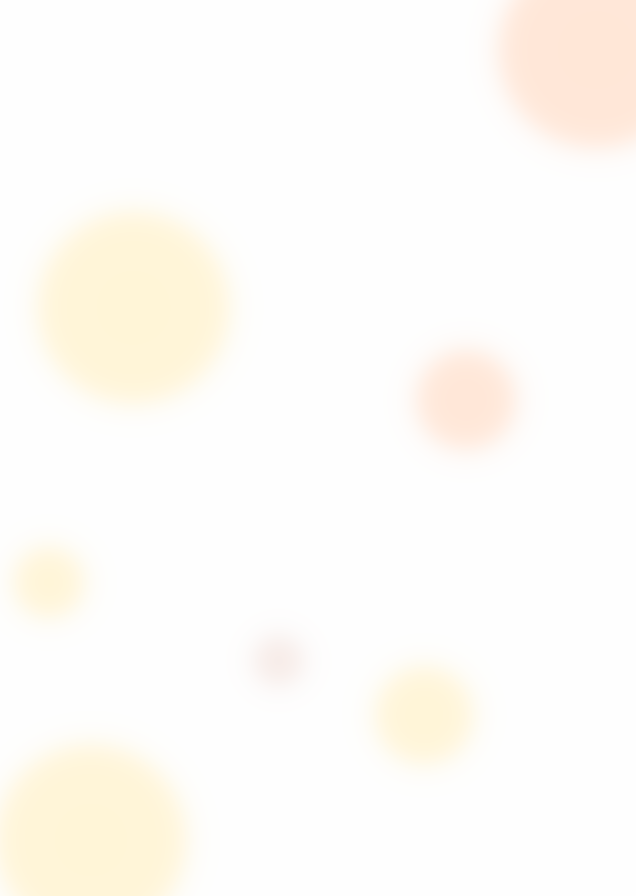
Write a Shadertoy shader that draws this background.

```glsl
const vec3 PAPER = vec3(0.996);
const vec3 CREAM = vec3(1.0, 0.96, 0.845);
const vec3 PEACH = vec3(1.0, 0.905, 0.845);
const vec3 ROSE = vec3(0.968, 0.925, 0.91);
const float BLUR = 0.02;

// Coverage of a disc with a soft, bell-shaped falloff at its rim
float softDisc(vec2 p, vec2 center, float radius, float blur) {
    float rim = length(p - center) - radius;
    return 0.5 - 0.5 * tanh(0.8 * rim / blur);
}

vec3 paintDisc(vec3 base, vec2 p, vec3 disc, vec3 tint, float blur) {
    return mix(base, tint, softDisc(p, disc.xy, disc.z, blur));
}

void mainImage(out vec4 fragColor, in vec2 fragCoord) {
    // Canvas width is one unit
    vec2 p = fragCoord / iResolution.x;

    // Discs: center x, center y, radius
    vec3 creamDiscs[4] = vec3[4](
        vec3(0.210, 0.925, 0.150),
        vec3(0.077, 0.493, 0.053),
        vec3(0.667, 0.284, 0.075),
        vec3(0.143, 0.088, 0.149));
    vec3 peachDiscs[2] = vec3[2](
        vec3(0.938, 1.330, 0.153),
        vec3(0.733, 0.780, 0.076));
    vec3 roseDisc = vec3(0.438, 0.370, 0.036);

    // Layers
    vec3 color = PAPER;
    for (int i = 0; i < 4; i++) {
        color = paintDisc(color, p, creamDiscs[i], CREAM, BLUR);
    }
    for (int i = 0; i < 2; i++) {
        color = paintDisc(color, p, peachDiscs[i], PEACH, BLUR);
    }
    color = paintDisc(color, p, roseDisc, ROSE, BLUR);

    fragColor = vec4(color, 1.0);
}
```
